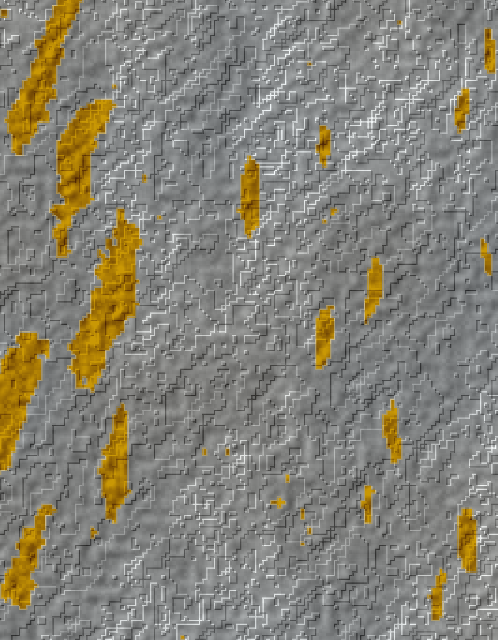
Give the GLSL for this texture, as a Shadertoy shader.

```glsl
// Weathered grey slate in tiny stepped terraces, with slanting patches of ochre lichen.

float hash(vec2 p) {
    vec3 h = fract(p.xyx * vec3(0.1031, 0.1030, 0.0973));
    h += dot(h, h.yzx + 33.33);
    return fract((h.x + h.y) * h.z);
}

float noise(vec2 p) {
    vec2 i = floor(p), f = fract(p);
    f = f * f * (3.0 - 2.0 * f);
    return mix(mix(hash(i), hash(i + vec2(1, 0)), f.x),
               mix(hash(i + vec2(0, 1)), hash(i + vec2(1, 1)), f.x), f.y);
}

// Upright streaks of rough, pale stone: 0 smooth, 1 rough
float roughZone(vec2 c) {
    float n = 0.55 * noise(c * vec2(0.055, 0.022) + 7.0)
            + 0.45 * noise(c * vec2(0.17, 0.06) + 31.0);
    return smoothstep(0.3, 0.72, n);
}

// Diagonal ridges, upright grain and fine roughness
float relief(vec2 c) {
    vec2 ridge = vec2(c.x + c.y, c.x - c.y) * vec2(0.055, 0.16);
    return 2.4 * noise(ridge + 90.0)
         + 1.5 * noise(c * vec2(0.31, 0.16) + 13.0)
         + (0.7 + 1.0 * roughZone(c)) * noise(c * 0.63 + 57.0);
}

float terrace(vec2 c) { return floor(relief(c) * 1.05); }

// Lichen coverage of one cell: large patches at the left, small ones elsewhere
float lichen(vec2 c, float cells) {
    vec2 p = c / cells;
    p.x += 0.035 * (noise(p * vec2(3.0, 9.0) + 4.0) - 0.5);
    float field = -0.56;
    for (int i = 0; i < 18; i++) {
        float k = float(i);
        float across = fract(0.9 + k * 0.43);
        bool large = i < 7;
        vec2 centre = vec2(large ? 0.01 + 0.19 * across : 0.28 + 0.49 * sqrt(across),
                           fract(0.27 + k * 0.618));
        vec2 size = large ? vec2(0.027, 0.105) : vec2(0.012, 0.045);
        size *= 0.75 + 0.5 * hash(vec2(k, 5.0));
        vec2 d = p - centre;
        d.x -= (large ? 0.28 : 0.05) * d.y;
        field = max(field, 1.0 - length(d / size));
    }
    field += 0.55 * (noise(c * vec2(0.5, 0.36) + 71.0) - 0.5)
           + 0.85 * (noise(c * vec2(0.16, 0.08) + 23.0) - 0.5);
    return step(0.0, field);
}

void mainImage(out vec4 fragColor, in vec2 fragCoord) {
    float cells = 170.667;
    vec2 q = fragCoord / iResolution.y * cells;
    vec2 c = floor(q), f = fract(q);
    vec2 left = c - vec2(1, 0), below = c - vec2(0, 1);
    float pixel = cells / iResolution.y;

    // Thin lines on the left and lower side of each cell
    vec2 line = clamp(0.5 + (0.1667 - abs(f - 0.1667)) / pixel, 0.0, 1.0);

    // Steps facing the upper left are lit, the others shaded
    float level = terrace(c);
    vec2 rise = vec2(level - terrace(left), terrace(below) - level);
    vec2 stepLight = clamp(rise, -1.0, 1.0) * line;
    float edge = clamp(stepLight.x + stepLight.y, -1.0, 1.0);

    // Soft relief between the lines
    vec2 toLight = vec2(-0.25, 0.25);
    float soft = noise(q * 0.42 - toLight) - noise(q * 0.42 + toLight);
    float grain = hash(c + 200.0) - 0.5;
    float rough = roughZone(c);

    // Grey stone
    float tone = 0.49 + 0.06 * rough + 0.16 * soft + 0.05 * grain;
    tone += edge > 0.0 ? edge * (0.14 + 0.2 * rough) : edge * (0.23 - 0.06 * rough);
    float tint = noise(q * 0.03 + 44.0) - 0.5;
    vec3 stone = tone * vec3(0.985, 1.0, 1.0) + tint * vec3(-0.01, 0.005, 0.025);

    // Ochre lichen
    float glow = 0.62 + 0.9 * soft + 0.35 * grain + 0.6 * edge;
    vec3 ochre = mix(vec3(0.46, 0.29, 0.02), vec3(0.76, 0.57, 0.02), clamp(glow, -0.5, 1.1));

    // Pale rim where lichen meets stone
    float cover = lichen(c, cells);
    vec2 change = abs(cover - vec2(lichen(left, cells), lichen(below, cells)));
    float rim = max(change.x * line.x, change.y * line.y);
    vec3 color = mix(stone, ochre, cover);
    color = mix(color, vec3(0.68, 0.61, 0.42) + 0.12 * edge, rim);

    fragColor = vec4(clamp(color, 0.0, 1.0), 1.0);
}
```
